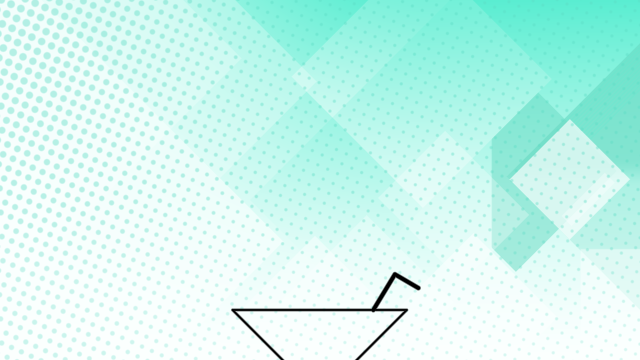
This background is drawn by a Shadertoy shader. Its source:

```glsl
// Mint backdrop of overlapping translucent diamonds under a tilted halftone grid,
// with a line-drawn cocktail glass at the bottom edge. Lengths are canvas heights;
// the diamonds are boxes in coordinates turned by 45 degrees.

#define DOT_SPACING 0.0300
#define DOT_TILT 0.42
#define DOT_SMALL 0.0042
#define DOT_LARGE 0.0108
#define DOT_STRENGTH 0.42
#define STRIPE_COUNT 85.0
#define GLASS_LINE 0.0034
#define STRAW_LINE 0.0062

const vec3 WHITE = vec3(0.985, 1.0, 0.998);
const vec3 MINT = vec3(0.35, 0.93, 0.82);
const vec3 SHADE = vec3(0.42, 0.86, 0.77);
const vec3 DOT_COLOR = vec3(0.36, 0.86, 0.77);

float pixelSize;

float fill(float dist) {
    return smoothstep(pixelSize, -pixelSize, dist);
}

// Coverage of a box between two corners
float box(vec2 p, vec2 low, vec2 high) {
    vec2 q = abs(p - 0.5 * (low + high)) - 0.5 * (high - low);
    return fill(max(q.x, q.y));
}

float segment(vec2 p, vec2 a, vec2 b) {
    vec2 ab = b - a;
    float t = clamp(dot(p - a, ab) / dot(ab, ab), 0.0, 1.0);
    return length(p - a - ab * t);
}

vec3 gradient(vec2 p) {
    float across = mix(0.16, 1.0, smoothstep(-0.1, 1.2, p.x));
    float depth = pow(clamp(p.y, 0.0, 1.0), 1.45) * across;
    return mix(WHITE, MINT, depth);
}

vec3 diamonds(vec3 color, vec2 p) {
    // x grows to the upper right's falling edges, y along the rising ones
    vec2 d = vec2(p.x + p.y - 1.0, p.x - p.y + 1.0);

    // Pale sheets on the left
    color = mix(color, WHITE, 0.58 * box(d, vec2(-2.0, -1.0), vec2(0.116, 1.458)));
    color = mix(color, WHITE, 0.28 * box(d, vec2(0.116, -1.0), vec2(0.653, 1.106)));
    color = mix(color, WHITE, 0.25 * box(d, vec2(-1.0, -1.0), vec2(0.509, 0.833)));

    // Large central diamond and the deeper band crossing it
    float lower = 1.0 - smoothstep(0.45, 1.0, p.y);
    float central = box(d, vec2(0.597, 1.023), vec2(1.313, 1.752));
    color = mix(color, WHITE, (0.20 + 0.38 * lower) * central);
    float band = box(d, vec2(0.139, 1.25), vec2(1.313, 1.752));
    color = mix(color, MINT, 0.20 * smoothstep(0.2, 0.8, p.y) * band);

    // Shaded panels on the right, one with fine diagonal stripes
    float clipLeft = fill(1.366 - p.x);
    color = mix(color, SHADE, 0.52 * clipLeft * box(d, vec2(0.678, 1.752), vec2(1.238, 2.188)));
    float side = box(d, vec2(0.917, 1.898), vec2(2.5, 3.5));
    side *= mix(0.25, 0.68, smoothstep(0.48, 0.56, p.y));
    color = mix(color, SHADE, side);
    float stripe = 0.5 + 0.5 * sin(6.2832 * STRIPE_COUNT * d.y);
    color = mix(color, MINT, 0.22 * stripe * box(d, vec2(1.238, 1.898), vec2(2.5, 2.03)));
    color = mix(color, WHITE, 0.30 * box(d, vec2(0.50, 1.60), vec2(0.873, 2.067)));

    // Bright diamond with a lighter strip
    color = mix(color, WHITE, 0.68 * box(d, vec2(0.917, 1.914), vec2(1.252, 2.248)));
    color = mix(color, WHITE, 0.35 * box(d, vec2(0.96, 2.16), vec2(1.20, 2.215)));

    // Pale peaks along the bottom
    color = mix(color, WHITE, 0.48 * box(d, vec2(-0.5, 1.53), vec2(0.220, 2.0)));
    color = mix(color, WHITE, 0.32 * box(d, vec2(-0.2, 1.616), vec2(0.421, 2.1)));
    color = mix(color, WHITE, 0.58 * box(d, vec2(-0.3, 1.963), vec2(0.667, 2.43)));
    return mix(color, WHITE, 0.48 * box(p, vec2(1.613, -1.0), vec2(3.0, 0.308)));
}

// Tilted dot grid, swelling toward the left edge and upper left corner
float halftone(vec2 p) {
    float c = cos(DOT_TILT), s = sin(DOT_TILT);
    vec2 cell = mat2(c, s, -s, c) * p / DOT_SPACING;
    float swell = 1.0 - smoothstep(0.0, 0.85, p.x);
    swell *= mix(0.45, 1.0, smoothstep(0.1, 1.0, p.y));
    float radius = mix(DOT_SMALL, DOT_LARGE, swell);
    float fade = mix(0.55, 1.0, max(swell, smoothstep(0.0, 0.5, p.y)));
    return fade * fill(length(fract(cell) - 0.5) * DOT_SPACING - radius);
}

float glass(vec2 p) {
    vec2 left = vec2(0.646, 0.139), right = vec2(1.130, 0.139);
    vec2 tip = vec2(0.888, -0.103), bend = vec2(1.097, 0.238);
    float bowl = min(segment(p, left, right), min(segment(p, left, tip), segment(p, right, tip)));
    float straw = min(segment(p, vec2(1.037, 0.139), bend), segment(p, bend, vec2(1.162, 0.200)));
    return fill(min(bowl - GLASS_LINE, straw - STRAW_LINE));
}

void mainImage(out vec4 fragColor, in vec2 fragCoord) {
    pixelSize = 1.0 / iResolution.y;
    vec2 p = fragCoord / iResolution.y;
    vec3 color = diamonds(gradient(p), p);
    color = mix(color, DOT_COLOR, DOT_STRENGTH * halftone(p));
    color = mix(color, vec3(0.0), glass(p));
    fragColor = vec4(color, 1.0);
}
```
